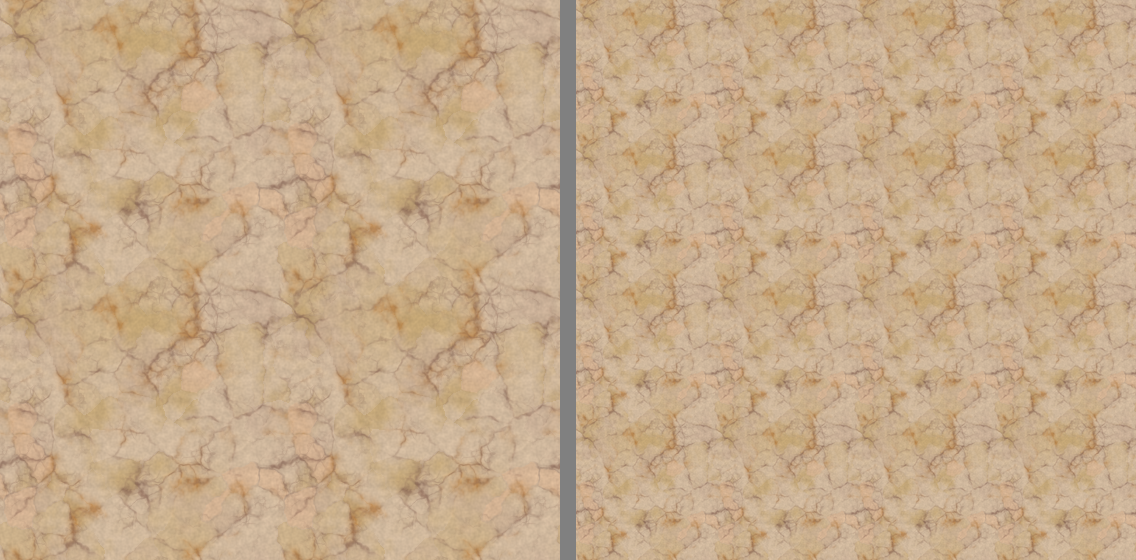
Left: one tile. Right: repeated 2 by 2.
Write a Shadertoy shader that draws this texture.

```glsl
#define REPEATS 2.0
#define PLATES 4.0
#define SHARDS 9.0
#define WARP 0.04
#define VEIN_WIDTH 0.007
#define CREAM vec3(0.82, 0.727, 0.62)
#define SAND vec3(0.80, 0.695, 0.545)
#define OCHRE vec3(0.755, 0.635, 0.43)
#define MAUVE vec3(0.775, 0.67, 0.58)
#define RUST vec3(0.70, 0.47, 0.23)
#define PINK vec3(0.85, 0.71, 0.58)
#define UMBER vec3(0.51, 0.37, 0.31)

// Three random values per lattice cell, wrapping at the period
vec3 hash3(vec2 cell, float period, float seed) {
    uvec3 v = uvec3(vec3(mod(cell + 0.5, period), seed));
    v = v * 1664525u + 1013904223u;
    v.x += v.y * v.z; v.y += v.z * v.x; v.z += v.x * v.y;
    v ^= v >> 16u;
    v.x += v.y * v.z; v.y += v.z * v.x; v.z += v.x * v.y;
    return vec3(v >> 8u) / 16777216.0;
}

float corner(vec2 cell, vec2 offset, float period, float seed) {
    float angle = 6.28318 * hash3(cell, period, seed).x;
    return dot(vec2(cos(angle), sin(angle)), offset);
}

float gradientNoise(vec2 p, float period, float seed) {
    vec2 i = floor(p), f = p - i, e = vec2(1, 0);
    vec2 u = f * f * f * (f * (f * 6.0 - 15.0) + 10.0);
    float low = mix(corner(i, f, period, seed), corner(i + e, f - e, period, seed), u.x);
    float high = mix(corner(i + e.yx, f - e.yx, period, seed),
                     corner(i + 1.0, f - 1.0, period, seed), u.x);
    return mix(low, high, u.y);
}

float fbm(vec2 p, float period, int octaves, float seed) {
    float sum = 0.0, amp = 1.0;
    for (int i = 0; i < octaves; i++) {
        sum += amp * gradientNoise(p * period, period, seed + float(i));
        period *= 2.0;
        amp *= 0.5;
    }
    return sum;
}

// x: distance to the nearest cell border, yzw: random values of the cell
vec4 cracks(vec2 p, float period, float seed) {
    p *= period;
    vec2 base = floor(p), f = p - base, nearCell = vec2(0), toNear = vec2(0);
    float best = 9.0;
    for (int y = -1; y <= 1; y++)
    for (int x = -1; x <= 1; x++) {
        vec2 g = vec2(x, y);
        vec2 r = g + hash3(base + g, period, seed).xy - f;
        if (dot(r, r) < best) { best = dot(r, r); toNear = r; nearCell = g; }
    }
    float border = 9.0;
    for (int y = -2; y <= 2; y++)
    for (int x = -2; x <= 2; x++) {
        vec2 g = nearCell + vec2(x, y);
        vec2 r = g + hash3(base + g, period, seed).xy - f, d = r - toNear;
        if (dot(d, d) > 1e-5) border = min(border, dot(0.5 * (r + toNear), normalize(d)));
    }
    return vec4(border / period, hash3(base + nearCell, period, seed + 50.0));
}

// Smooth line that fades instead of thickening when thinner than a pixel
float line(float d, float width, float pixel) {
    return (1.0 - smoothstep(0.0, width + pixel, d)) * width / (width + 0.5 * pixel);
}

void mainImage(out vec4 fragColor, in vec2 fragCoord) {
    vec2 p = fragCoord / iResolution.xy * REPEATS;
    float pixel = REPEATS / iResolution.y;

    // Broken stone: broad bends plus crumbled edges
    vec2 q = p + WARP * vec2(fbm(p, 5.0, 4, 1.0), fbm(p, 5.0, 4, 11.0));
    q += 0.3 * WARP * vec2(fbm(p, 22.0, 3, 6.0), fbm(p, 22.0, 3, 16.0));
    vec4 plate = cracks(q, PLATES, 21.0);
    vec4 shard = cracks(q, SHARDS, 22.0);
    vec4 hair = cracks(q, SHARDS * 2.0, 23.0);
    vec3 shift = 0.55 * (plate.yzw - 0.5) + 0.4 * (shard.yzw - 0.5);

    // Clouded body tones, shifted from plate to plate
    float ochreCloud = fbm(p, 4.0, 5, 31.0) + shift.y;
    float mauveCloud = fbm(p, 4.0, 5, 41.0) + shift.z;
    vec3 col = mix(CREAM, SAND, smoothstep(-0.2, 0.6, fbm(p, 3.0, 6, 61.0) + shift.x));
    col = mix(col, MAUVE, 0.65 * smoothstep(0.0, 0.6, mauveCloud));
    col = mix(col, OCHRE, 0.75 * smoothstep(0.1, 0.7, ochreCloud));
    float blush = step(0.96, shard.w) * smoothstep(0.0, 0.008, shard.x);
    col = mix(col, PINK, 0.75 * blush);

    // Rust seeping out of the seams
    float crumble = 0.5 + 0.5 * smoothstep(-0.4, 0.4, fbm(p, 28.0, 3, 121.0));
    float seep = smoothstep(0.0, 0.5, fbm(p, 5.0, 5, 71.0));
    float halo = exp(-plate.x * 60.0) + 0.7 * exp(-shard.x * 100.0);
    col = mix(col, RUST, min(0.7 * seep * halo * crumble, 0.7));

    // Veins that come and go
    float broken = smoothstep(-0.4, 0.4, fbm(p, 6.0, 5, 81.0));
    float patchy = smoothstep(-0.15, 0.45, fbm(p, 5.0, 5, 91.0));
    float thread = abs(fbm(p, 7.0, 6, 131.0)) / 14.0;
    float dusk = (exp(-plate.x * 70.0) + 0.6 * patchy * exp(-shard.x * 100.0)) * broken;
    col = mix(col, UMBER, 0.27 * dusk * crumble * (1.0 - 0.8 * seep));
    col = mix(col, UMBER, 0.6 * broken * crumble * line(plate.x, VEIN_WIDTH * 0.8, pixel));
    col = mix(col, UMBER, 0.55 * patchy * crumble * line(shard.x, VEIN_WIDTH * 0.6, pixel));
    col = mix(col, UMBER, 0.35 * patchy * broken * line(hair.x, VEIN_WIDTH * 0.4, pixel));
    col = mix(col, UMBER, 0.3 * broken * crumble * line(thread, VEIN_WIDTH * 0.4, pixel));

    // Fine mottling and grain
    col *= 1.0 + 0.06 * fbm(p, 32.0, 3, 101.0) + 0.05 * gradientNoise(p * 100.0, 100.0, 111.0);
    fragColor = vec4(col, 1.0);
}
```
